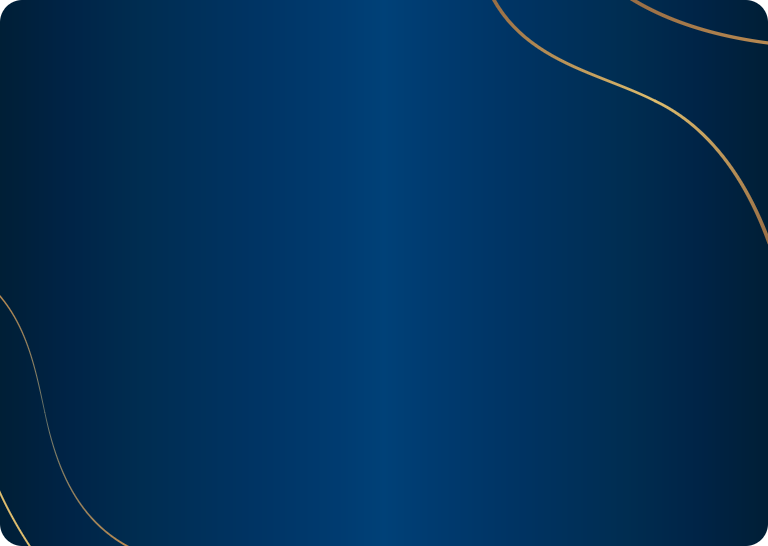
This background is drawn by a WebGL 1 fragment shader. Its source:

```glsl
precision highp float;

uniform vec2 u_resolution;

// Lengths are in canvas heights, origin at the lower left
const float ASPECT = 1.4066;
const float CORNER_RADIUS = 0.041;
const int CURVE_STEPS = 24;

// Backdrop colours from the centre line out to the sides
const vec3 CENTRE_BLUE = vec3(0.0, 0.255, 0.470);
const vec3 BRIGHT_BLUE = vec3(0.0, 0.232, 0.440);
const vec3 ROYAL_BLUE  = vec3(0.0, 0.203, 0.390);
const vec3 TEAL_BLUE   = vec3(0.0, 0.175, 0.315);
const vec3 NAVY        = vec3(0.0, 0.140, 0.277);
const vec3 EDGE_NAVY   = vec3(0.0, 0.120, 0.212);

const vec3 BRONZE = vec3(0.60, 0.43, 0.27);
const vec3 COPPER = vec3(0.72, 0.54, 0.32);
const vec3 GOLD   = vec3(0.87, 0.74, 0.43);
const vec3 SAGE   = vec3(0.43, 0.47, 0.42);
const vec3 PAPER  = vec3(1.0);

float ramp(float a, float b, float x) {
    return clamp((x - a) / (b - a), 0.0, 1.0);
}

// Mirrored horizontal gradient; side is 0 at the centre, 1 at an edge
vec3 backdrop(float side) {
    vec3 color = mix(CENTRE_BLUE, BRIGHT_BLUE, ramp(0.0, 0.12, side));
    color = mix(color, ROYAL_BLUE, ramp(0.12, 0.34, side));
    color = mix(color, TEAL_BLUE, ramp(0.34, 0.64, side));
    color = mix(color, NAVY, ramp(0.64, 0.82, side));
    return mix(color, EDGE_NAVY, ramp(0.82, 1.0, side));
}

vec2 bezier(vec2 a, vec2 b, vec2 c, vec2 d, float t) {
    float s = 1.0 - t;
    return s * s * s * a + 3.0 * s * t * (s * b + t * c) + t * t * t * d;
}

// Distance to a cubic curve and the parameter of its nearest point
vec2 nearestOnCurve(vec2 p, vec2 a, vec2 b, vec2 c, vec2 d) {
    vec2 nearest = vec2(10.0, 0.0);
    vec2 from = a;
    for (int i = 0; i < CURVE_STEPS; i++) {
        float t = float(i + 1) / float(CURVE_STEPS);
        vec2 to = bezier(a, b, c, d, t);
        vec2 along = to - from;
        float h = clamp(dot(p - from, along) / dot(along, along), 0.0, 1.0);
        float dist = length(p - from - along * h);
        if (dist < nearest.x) {
            nearest = vec2(dist, (float(i) + h) / float(CURVE_STEPS));
        }
        from = to;
    }
    return nearest;
}

// Paint a line whose half width and tint run from start to end
vec3 paintLine(vec3 under, vec2 near, vec2 halfWidths, vec3 startTint, vec3 endTint) {
    float pixel = 1.0 / u_resolution.y;
    float halfWidth = mix(halfWidths.x, halfWidths.y, near.y);
    float cover = clamp((halfWidth - near.x) / pixel + 0.5, 0.0, 1.0);
    cover *= min(1.0, 2.0 * halfWidth / pixel);
    return mix(under, mix(startTint, endTint, near.y), cover);
}

float roundedBox(vec2 p, vec2 halfSize, float radius) {
    vec2 q = abs(p) - halfSize + radius;
    return length(max(q, 0.0)) + min(max(q.x, q.y), 0.0) - radius;
}

void main() {
    vec2 uv = gl_FragCoord.xy / u_resolution;
    vec2 p = uv * vec2(ASPECT, 1.0);
    vec3 color = backdrop(abs(uv.x - 0.5) * 2.0);

    // Long upper right line, in two pieces
    vec2 crest = vec2(1.200, 0.815);
    vec2 near = nearestOnCurve(p, vec2(0.903, 1.003), vec2(0.967, 0.886),
                               vec2(1.099, 0.866), crest);
    color = paintLine(color, near, vec2(0.0033, 0.0023), BRONZE, GOLD);
    near = nearestOnCurve(p, crest, vec2(1.297, 0.769),
                          vec2(1.366, 0.674), vec2(1.409, 0.555));
    color = paintLine(color, near, vec2(0.0025, 0.0036), GOLD, BRONZE);

    // Short upper right line
    near = nearestOnCurve(p, vec2(1.155, 1.003), vec2(1.231, 0.956),
                          vec2(1.322, 0.932), vec2(1.409, 0.921));
    color = paintLine(color, near, vec2(0.0034, 0.0030), BRONZE, COPPER);

    // Fine lower left line, fading towards its middle
    vec2 waist = vec2(0.082, 0.245);
    near = nearestOnCurve(p, vec2(-0.002, 0.460), vec2(0.051, 0.399),
                          vec2(0.066, 0.319), waist);
    color = paintLine(color, near, vec2(0.0014, 0.0008), COPPER, SAGE);
    near = nearestOnCurve(p, waist, vec2(0.104, 0.139),
                          vec2(0.143, 0.048), vec2(0.236, -0.002));
    color = paintLine(color, near, vec2(0.0008, 0.0018), SAGE, COPPER);

    // Corner line
    near = nearestOnCurve(p, vec2(-0.002, 0.102), vec2(0.016, 0.062),
                          vec2(0.037, 0.026), vec2(0.057, -0.004));
    color = paintLine(color, near, vec2(0.0018), GOLD, GOLD);

    // Rounded card corners
    vec2 halfCard = vec2(ASPECT, 1.0) * 0.5;
    float outside = roundedBox(p - halfCard, halfCard, CORNER_RADIUS);
    color = mix(color, PAPER, clamp(outside * u_resolution.y + 0.5, 0.0, 1.0));

    gl_FragColor = vec4(color, 1.0);
}
```
